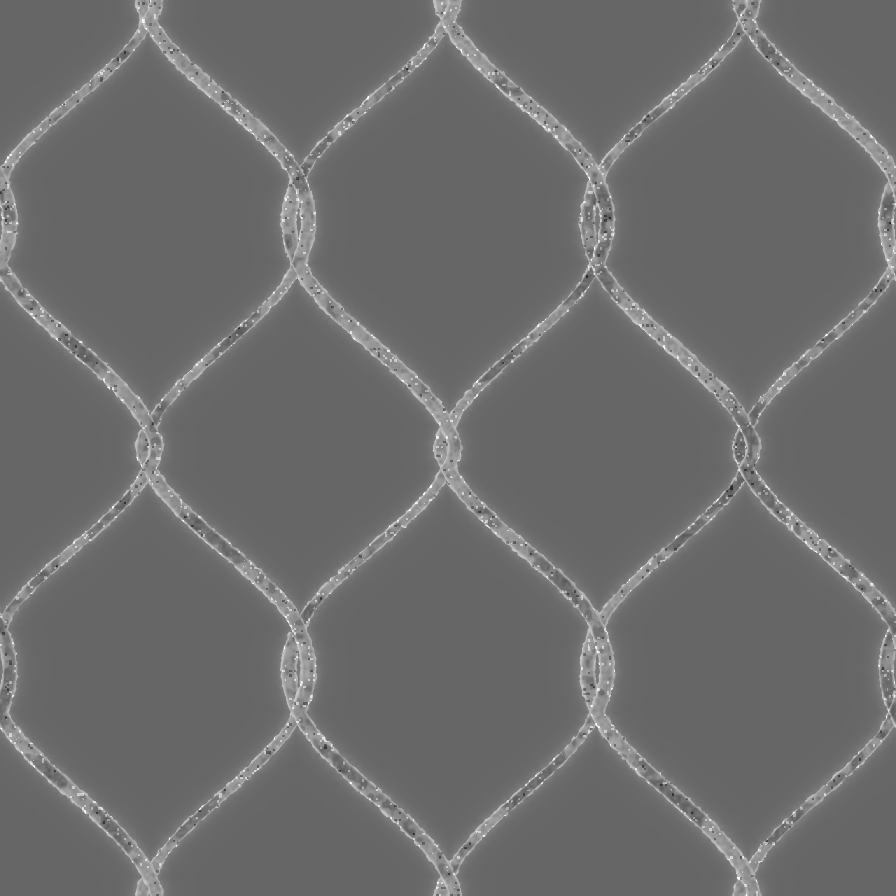
This pattern is drawn by a Shadertoy shader. Its source:

```glsl
// Weathered chain-link fence: wires meeting in long and short twists, 3 x 2 repeats on flat grey.

const float SIZE = 768.0;  // design units across the canvas
const float PI = 3.14159265;

float hash(vec2 p) {
    vec3 q = fract(p.xyx * vec3(0.1031, 0.1030, 0.0973));
    q += dot(q, q.yzx + 33.33);
    return fract((q.x + q.y) * q.z);
}

// Value noise that wraps after n cells across the canvas
float noise(vec2 uv, float n) {
    vec2 p = uv * n, i = floor(p), f = fract(p);
    f = f * f * (3.0 - 2.0 * f);
    vec2 a = mod(i, n), b = mod(i + 1.0, n);
    return mix(mix(hash(a), hash(vec2(b.x, a.y)), f.x),
               mix(hash(vec2(a.x, b.y)), hash(b), f.x), f.y);
}

// Signed horizontal offset to the nearest repeat of a wire
float wrapX(float x) {
    return mod(x + 128.0, 256.0) - 128.0;
}

// Grey of the worn metal; side runs from -1 to 1 across the wire
float metal(vec2 uv, float side) {
    float edge = abs(side);
    float grain = noise(uv, 256.0);
    float blotch = 0.6 * noise(uv, 128.0) + 0.4 * grain;
    float patches = noise(uv + 0.37, 22.0);
    float grey = 0.59 + 0.12 * (grain - 0.5) - 0.03 * side;
    grey += 0.13 * smoothstep(0.5, 0.95, edge);

    // Dark corrosion gathers in patches along the middle of the wire
    float rust = smoothstep(0.46, 0.66, 0.55 * blotch + 0.45 * patches);
    grey = mix(grey, 0.31 + 0.14 * grain, 0.85 * rust * (1.0 - smoothstep(0.55, 1.0, edge)));

    // Pale flakes, mostly on the rims, and a few dark pits
    float fleck = hash(mod(floor(uv * 384.0), 384.0));
    grey += 0.22 * step(0.97 - 0.06 * edge, fleck);
    grey -= 0.2 * step(fleck, 0.025);
    return grey;
}

void mainImage(out vec4 fragColor, in vec2 fragCoord) {
    vec2 uv = fragCoord / iResolution.xy;
    vec2 p = vec2(uv.x, 1.0 - uv.y) * SIZE;
    float pixel = SIZE / iResolution.y;

    // Each row holds a short twist with its wires, then a long twist with its wires
    float y = mod(p.y + 17.0, 384.0);
    bool isLong = y > 171.0;
    y -= isLong ? 171.0 : 0.0;
    float twist = isLong ? 72.0 : 34.0;
    float span = (isLong ? 213.0 : 171.0) - twist;
    float bulge = isLong ? 8.5 : 6.0;
    float x = p.x - (isLong ? 0.0 : 128.0);

    // Mirrored strands: a bulge through the twist, then an S-curve to the next one
    float offset, slope;
    vec2 width = vec2(isLong ? 6.6 : 6.0);
    if (y < twist) {
        offset = bulge * sin(PI * y / twist);
        slope = bulge * PI / twist * cos(PI * y / twist);
    } else {
        float t = (y - twist) / span;
        offset = 128.0 * mix(t, t * t * (3.0 - 2.0 * t), 0.5);
        slope = 128.0 / span * mix(1.0, 6.0 * t * (1.0 - t), 0.5);
        float free = smoothstep(0.0, 0.12, t) * smoothstep(1.0, 0.88, t);
        width = mix(vec2(6.2), vec2(6.5, 4.4), free);
    }
    vec2 across = vec2(wrapX(x - offset), wrapX(x + offset)) / sqrt(1.0 + slope * slope);

    // Ragged outline
    float rough = 1.8 * (noise(uv, 192.0) - 0.5) + 1.2 * (noise(uv, 384.0) - 0.5);
    vec2 dist = abs(across) - width + rough;
    vec2 cover = 1.0 - smoothstep(-0.6 * pixel, 0.6 * pixel, dist);

    // Soft halo on the flat ground
    float gap = max(min(dist.x, dist.y), 0.0);
    float grey = 0.4 + 0.085 * exp(-gap / 4.0) + 0.014 * exp(-gap / 14.0);

    // Thin wire below, thick wire above
    grey = mix(grey, metal(uv, clamp(across.y / width.y, -1.0, 1.0)), cover.y);
    grey = mix(grey, metal(uv, clamp(across.x / width.x, -1.0, 1.0)), cover.x);

    fragColor = vec4(vec3(clamp(grey, 0.0, 1.0)), 1.0);
}
```
